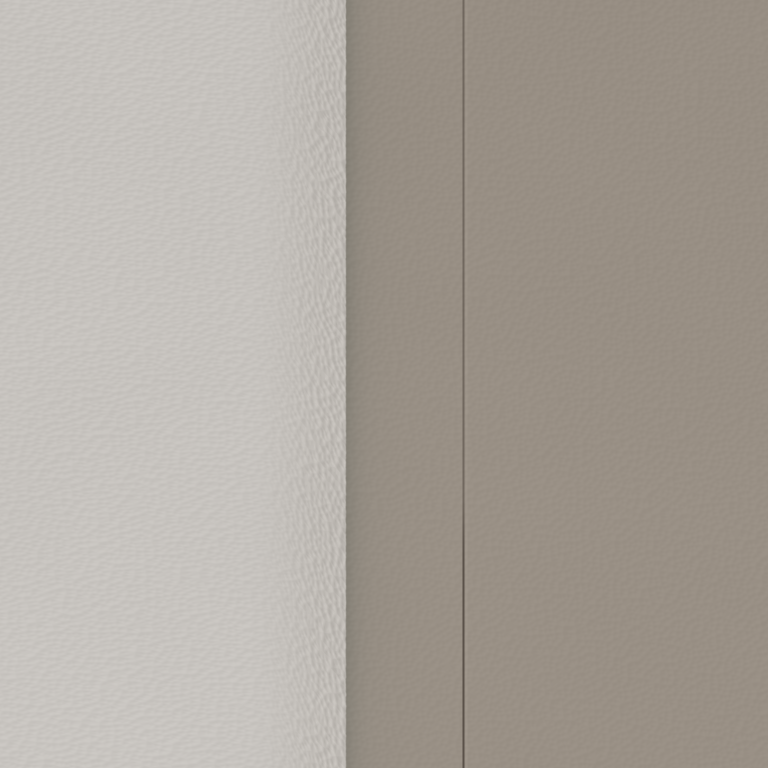
A three.js fragment shader for this texture:

```glsl
varying vec2 vUv;

vec2 hash2(vec2 p) {
  vec3 q = fract(vec3(p.xyx) * vec3(0.1031, 0.1030, 0.0973));
  q += dot(q, q.yzx + 33.33);
  return fract((q.xx + q.yz) * q.zy);
}

// Distance to the nearest scattered cell centre
float cellular(vec2 p) {
  vec2 cell = floor(p);
  vec2 local = fract(p);
  float nearest = 4.0;
  for (int y = -1; y <= 1; y++) {
    for (int x = -1; x <= 1; x++) {
      vec2 offset = vec2(float(x), float(y));
      vec2 delta = offset + hash2(cell + offset) - local;
      nearest = min(nearest, dot(delta, delta));
    }
  }
  return sqrt(nearest);
}

// Side-lit relief from two nearby samples
float emboss(vec2 p, vec2 lightStep) {
  return cellular(p + lightStep) - cellular(p - lightStep);
}

float layeredSines(vec2 p) {
  float sum = 0.0;
  float weight = 0.5;
  for (int i = 0; i < 4; i++) {
    sum += weight * sin(p.x + 1.7 * sin(p.y)) * cos(p.y - 0.8 * p.x);
    p = mat2(0.8, 0.6, -0.6, 0.8) * p * 1.9 + 2.3;
    weight *= 0.5;
  }
  return sum;
}

float line(float x, float centre, float halfWidth, float blur) {
  return 1.0 - smoothstep(halfWidth - blur, halfWidth + blur, abs(x - centre));
}

vec3 wovenFabric(vec2 uv, float edge) {
  float turn = smoothstep(edge - 0.13, edge - 0.01, uv.x);
  vec3 base = mix(vec3(0.778, 0.764, 0.746), vec3(0.745, 0.728, 0.706), turn);
  base += 0.010 * (0.5 - uv.y) + 0.006 * layeredSines(uv * 7.0);

  // Short, flat threads become slanted toward the turned edge
  vec2 warped = uv + 0.002 * layeredSines(uv * 35.0);
  float flatThreads = emboss(warped * vec2(85.0, 180.0), vec2(0.12, -0.22));
  vec2 slanted = vec2(warped.x + 0.35 * warped.y, warped.y - 0.25 * warped.x);
  float slantedThreads = emboss(slanted * vec2(165.0, 85.0), vec2(0.22, -0.12));
  float relief = mix(flatThreads * 0.034, slantedThreads * 0.085, turn);
  return base + relief;
}

vec3 paintedPanel(vec2 uv, float edge, float seam) {
  vec3 base = vec3(0.598, 0.562, 0.520);
  base += 0.008 * (0.5 - uv.y) + 0.005 * layeredSines(uv * 6.0 + 4.0);
  base += 0.020 * emboss(uv * vec2(120.0, 145.0) + 31.0, vec2(0.16, -0.18));

  // Soft contact shadow beside the fabric
  float away = max(uv.x - edge, 0.0);
  base -= vec3(0.070, 0.056, 0.054) * exp(-away / 0.014);
  base -= vec3(0.014, 0.008, 0.006) * exp(-away / 0.060);

  // Narrow seam, deeper near the bottom, with a faint lit lip
  float depth = mix(0.92, 0.58, smoothstep(0.27, 0.36, uv.y));
  float groove = line(uv.x, seam, 0.0013, 0.0010);
  base += 0.018 * line(uv.x, seam + 0.0040, 0.0012, 0.0012);
  return mix(base, vec3(0.330, 0.295, 0.265), groove * depth);
}

void main() {
  float edge = 0.4505;
  float seam = 0.6035;
  float raggedEdge = edge + 0.0007 * layeredSines(vec2(2.0, vUv.y * 160.0));

  vec3 fabric = wovenFabric(vUv, edge);
  vec3 panel = paintedPanel(vUv, edge, seam);
  float panelMask = smoothstep(raggedEdge - 0.0014, raggedEdge + 0.0014, vUv.x);
  gl_FragColor = vec4(mix(fabric, panel, panelMask), 1.0);
}
```
